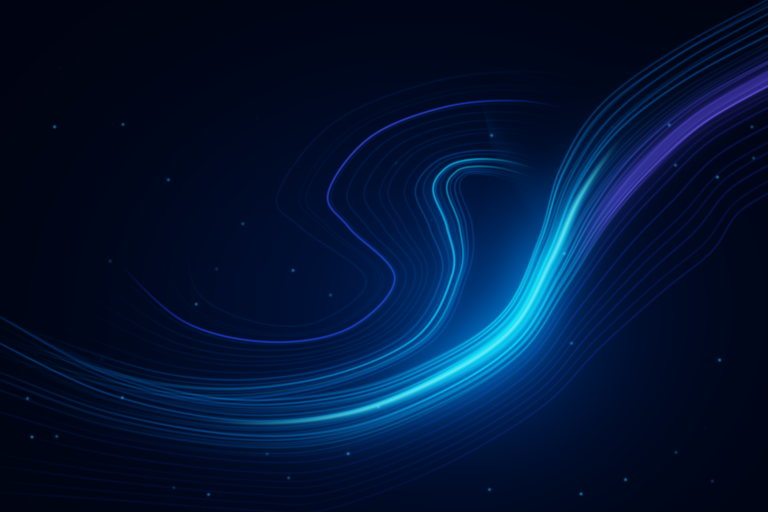
Give the GLSL for this background, as a Shadertoy shader.

```glsl
const int KNOTS = 11;
const float THIN = 0.0021;
const vec3 CYAN = vec3(0.03, 0.72, 1.0);
const vec3 BLUE = vec3(0.01, 0.27, 0.62);
const vec3 INDIGO = vec3(0.09, 0.17, 0.85);
const vec3 VIOLET = vec3(0.28, 0.22, 0.95);

// Each knot holds a point of the first guide (xy) and of the second (zw).
const vec4 RIBBON[KNOTS] = vec4[KNOTS](
    vec4(0.000, 0.379, 0.000, 0.234), vec4(0.215, 0.268, 0.215, 0.164),
    vec4(0.449, 0.215, 0.469, 0.125), vec4(0.684, 0.234, 0.664, 0.137),
    vec4(0.859, 0.301, 0.859, 0.211), vec4(0.986, 0.391, 1.016, 0.313),
    vec4(1.055, 0.531, 1.104, 0.443), vec4(1.100, 0.664, 1.182, 0.566),
    vec4(1.182, 0.785, 1.270, 0.668), vec4(1.328, 0.893, 1.377, 0.762),
    vec4(1.523, 1.000, 1.523, 0.844));
const vec4 SWIRL[KNOTS] = vec4[KNOTS](
    vec4(-0.039, 0.355, 0.230, 0.488), vec4(0.313, 0.252, 0.361, 0.371),
    vec4(0.586, 0.254, 0.527, 0.332), vec4(0.803, 0.334, 0.682, 0.359),
    vec4(0.883, 0.463, 0.771, 0.457), vec4(0.873, 0.555, 0.682, 0.555),
    vec4(0.846, 0.629, 0.641, 0.623), vec4(0.871, 0.672, 0.723, 0.732),
    vec4(0.918, 0.688, 0.869, 0.791), vec4(0.986, 0.686, 1.016, 0.803),
    vec4(1.064, 0.664, 1.133, 0.781));

float hash(vec2 p) {
    vec3 q = fract(p.xyx * 0.1031);
    q += dot(q, q.yzx + 33.33);
    return fract((q.x + q.y) * q.z);
}

float bump(float x, float center, float radius) {
    float u = (x - center) / radius;
    return exp(-u * u);
}

float cross2(vec2 a, vec2 b) { return a.x * b.y - a.y * b.x; }

// Side of the line joining both guides on which p lies.
float side(vec4 g, vec2 p) { return cross2(g.zw - g.xy, p - g.xy); }

// Catmull-Rom curve through both guides at once.
vec4 curve(vec4 a, vec4 b, vec4 c, vec4 d, float f) {
    return b + 0.5 * f * (c - a + f * (2.0 * a - 5.0 * b + 4.0 * c - d + f * (3.0 * (b - c) + d - a)));
}

// Flow coordinates of p: position along, position across, width across.
vec3 flowCoords(vec2 p, vec4 k[KNOTS], float lo, float hi) {
    vec3 hit = vec3(0.0, 1000.0, 1.0);
    for (int i = 0; i < KNOTS - 1; i++) {
        vec4 b = k[i], c = k[i + 1];
        float start = side(b, p);
        if (start * side(c, p) > 0.0) continue;
        vec4 a = k[max(i - 1, 0)], d = k[min(i + 2, KNOTS - 1)];
        float f0 = 0.0, f1 = 1.0;
        for (int j = 0; j < 5; j++) {
            float mid = 0.5 * (f0 + f1);
            if (side(curve(a, b, c, d, mid), p) * start > 0.0) f0 = mid;
            else f1 = mid;
        }
        vec4 g0 = curve(a, b, c, d, f0), g1 = curve(a, b, c, d, f1);
        float s0 = abs(side(g0, p)), s1 = abs(side(g1, p));
        float f = s0 / (s0 + s1 + 1e-9);
        vec4 g = mix(g0, g1, f), dg = g1 - g0;
        vec2 across = g.zw - g.xy;
        float v = dot(p - g.xy, across) / dot(across, across);
        vec2 along = normalize(mix(dg.xy, dg.zw, v) + 1e-7);
        if (v > lo && v < hi && abs(v - 0.5) < abs(hit.y - 0.5))
            hit = vec3(float(i) + mix(f0, f1, f), v, abs(cross2(across, along)));
    }
    return hit;
}

// Scattered strands between two positions across the flow.
float strands(vec3 hit, int count, float lo, float hi, float spread, float drift, float seed) {
    float sum = 0.0;
    if (hit.y < lo - 0.1 || hit.y > hi + 0.1) return sum;
    for (int i = 0; i < count; i++) {
        float a = hash(vec2(float(i), seed)), b = fract(a * 17.3);
        float x = (float(i) + 0.7 * a) / float(count);
        float lane = mix(lo, hi, x * mix(1.0, x, spread)) + drift * sin(0.7 * hit.x + 6.28 * b);
        float start = 2.0 * a - 1.2;
        sum += mix(0.15, 0.75, b * b) * smoothstep(start, start + 1.5, hit.x)
             * bump((hit.y - lane) * hit.z, 0.0, THIN);
    }
    return sum;
}

vec3 ribbonLight(vec3 hit) {
    float t = hit.x, v = hit.y, w = hit.z;
    if (v > 100.0) return vec3(0.0);
    float heart = bump(t, 5.2, 2.1);
    float right = smoothstep(6.0, 7.6, t);
    vec3 tone = mix(mix(BLUE, CYAN, heart), VIOLET, right * smoothstep(0.45, 0.85, v));
    vec3 light = tone * strands(hit, 24, -0.08, 1.08, 0.0, 0.04, 3.0) * mix(0.65, 1.1, heart);
    light += INDIGO * strands(hit, 8, 1.1, 2.5, 0.0, 0.02, 11.0) * mix(0.2, 0.5, smoothstep(3.0, 6.0, t));
    // Bright core and its halo
    float d = (v - 0.44) * w;
    float core = smoothstep(1.6, 4.2, t) * (1.0 - smoothstep(6.3, 8.0, t));
    light += CYAN * core * 0.95 * bump(d, 0.0, 0.005 + 0.015 * bump(t, 5.2, 1.3));
    light += vec3(0.35, 0.7, 0.5) * core * bump(d, 0.0, 0.0035);
    light += vec3(0.0, 0.30, 0.65) * bump(t, 5.0, 2.0) * bump(d, 0.0, 0.065);
    // Violet edge
    float e = (v - 0.9) * w;
    light += VIOLET * right * (0.45 * bump(e, 0.0, 0.012) + 0.16 * bump(e, 0.0, 0.04));
    return light + VIOLET * 0.7 * right * bump((v - 1.0) * w, 0.0, THIN);
}

vec3 swirlLight(vec3 hit) {
    float t = hit.x, v = hit.y, w = hit.z;
    if (v > 100.0) return vec3(0.0);
    float ends = smoothstep(0.0, 1.5, t) * (1.0 - smoothstep(7.8, 9.8, t));
    float dim = mix(0.75, 0.16, smoothstep(0.3, 1.3, v));
    vec3 light = BLUE * dim * strands(hit, 16, -0.3, 1.62, 0.6, 0.015, 23.0);
    float pair = bump(v * w, 0.0, THIN) + 0.7 * bump((v + 0.13) * w, 0.0, THIN);
    light += CYAN * pair * mix(0.2, 0.85, smoothstep(1.5, 4.0, t));
    light += vec3(0.0, 0.08, 0.18) * bump(v * w, 0.0, 0.022) * bump(t, 4.5, 2.2);
    vec3 edge = mix(INDIGO, VIOLET, 0.5 * bump(t, 7.0, 1.0));
    return ends * (light + edge * 0.85 * bump((v - 1.0) * w, 0.0, THIN));
}

// Sparse glowing dust, one speck at most per cell.
float dust(vec2 p, float cell) {
    vec2 id = floor(p / cell);
    vec2 spot = 0.15 + 0.7 * vec2(hash(id + 5.0), hash(id + 19.0));
    return smoothstep(0.72, 1.0, hash(id + 41.0)) * bump(length(p - (id + spot) * cell), 0.0, 0.0028);
}

void mainImage(out vec4 fragColor, in vec2 fragCoord) {
    vec2 p = fragCoord / iResolution.y;
    // Deep backdrop and soft glow in the bend
    vec3 light = vec3(0.0, 0.012, 0.055);
    light += vec3(0.0, 0.045, 0.15) * bump(length((p - vec2(0.82, 0.40)) * vec2(0.8, 1.0)), 0.0, 0.42);
    light += vec3(0.0, 0.13, 0.30) * bump(length(p - vec2(0.95, 0.37)), 0.0, 0.19);
    light += ribbonLight(flowCoords(p, RIBBON, -2.0, 3.0)) + swirlLight(flowCoords(p, SWIRL, -0.4, 1.7));
    light += vec3(0.08, 0.45, 0.7) * dust(p, 0.09) * (1.0 - smoothstep(0.75, 0.9, p.y));
    fragColor = vec4(1.0 - exp(-1.25 * light), 1.0);
}
```
